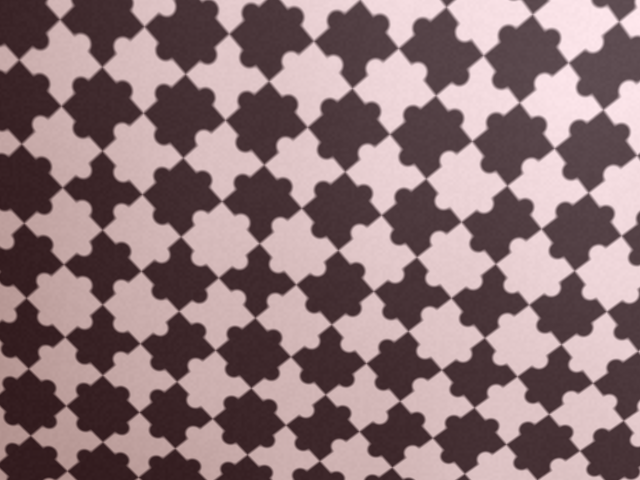
Give the GLSL for this pattern, as a WebGL 1 fragment shader.

```glsl
precision highp float;
// Tilted checkerboard of jigsaw tiles with random round knobs, in soft perspective.

uniform vec2 u_resolution;

// Lattice to canvas homography, in canvas heights measured from the top left
const vec3 STEP_RIGHT = vec3(0.17326, 0.01476, -0.0005);
const vec3 STEP_DOWN = vec3(0.00682, 0.18438, 0.0306);
const vec3 LATTICE_ORIGIN = vec3(0.03993, 0.125, 1.0);

// Knobs, in tile edge lengths
const float KNOB_RADIUS = 0.16;
const float KNOB_FILLET = 0.05;
const float EDGE_BLUR = 0.027;

// Chance that a knob bulges out of the dark tile, for each of its sides;
// the upper sides also drift from row to row
const float OUT_UPPER_LEFT = 0.58;
const float OUT_UPPER_RIGHT = 0.58;
const float OUT_LOWER_LEFT = 0.92;
const float OUT_LOWER_RIGHT = 0.3;
const float ROW_DRIFT = 0.45;
const float ROW_PERIOD = 5.0;

const vec3 LIGHT_DIM = vec3(0.70, 0.575, 0.56);
const vec3 LIGHT_BRIGHT = vec3(0.99, 0.90, 0.92);
const vec3 DARK_DIM = vec3(0.20, 0.11, 0.12);
const vec3 DARK_BRIGHT = vec3(0.37, 0.30, 0.32);
const float DARK_HAZE_POWER = 1.6;
const float GRAIN_SCALE = 170.0;
const float GRAIN_AMOUNT = 0.022;

float hash(vec2 p) {
  return fract(sin(dot(p, vec2(127.1, 311.7))) * 43758.5453);
}

float noise(vec2 p) {
  vec2 cell = floor(p);
  vec2 f = fract(p);
  f = f * f * (3.0 - 2.0 * f);
  float low = mix(hash(cell), hash(cell + vec2(1.0, 0.0)), f.x);
  float high = mix(hash(cell + vec2(0.0, 1.0)), hash(cell + 1.0), f.x);
  return mix(low, high, f.y);
}

// Undo the perspective: canvas position to lattice position
vec2 toLattice(vec2 p) {
  vec3 q = vec3(p, 1.0);
  float w = dot(cross(STEP_RIGHT, STEP_DOWN), q);
  return vec2(dot(cross(STEP_DOWN, LATTICE_ORIGIN), q),
              dot(cross(LATTICE_ORIGIN, STEP_RIGHT), q)) / w;
}

// Maximum with a rounded inner corner
float softMax(float a, float b) {
  float h = max(KNOB_FILLET - abs(a - b), 0.0) / KNOB_FILLET;
  return max(a, b) + 0.25 * h * h * KNOB_FILLET;
}

// Add or carve one knob; q is measured from the middle of the edge
float addKnob(float dist, vec2 q, float outChance, vec2 id) {
  float bulge = hash(id) < outChance ? 1.0 : -1.0;
  return bulge * softMax(bulge * dist, KNOB_RADIUS - length(q));
}

// Shift of the upper knobs' chance for the dark tile with this cell index
float rowDrift(float i, float j) {
  return ROW_DRIFT * cos(6.28319 * 0.5 * (i + j) / ROW_PERIOD);
}

// Signed distance to the tile outlines, positive in the dark tiles
float tileDistance(vec2 g) {
  vec2 cell = floor(g);
  vec2 line = floor(g + 0.5);
  vec2 across = g - line;
  vec2 along = g - cell - 0.5;

  float odd = mod(cell.x + cell.y, 2.0);
  float dist = min(abs(across.x), abs(across.y)) * (1.0 - 2.0 * odd);

  // Parity tells which side of each edge holds the dark tile
  float oddX = mod(line.x + cell.y, 2.0);
  float oddY = mod(cell.x + line.y, 2.0);
  float chanceX = mix(OUT_UPPER_LEFT + rowDrift(line.x, cell.y), OUT_LOWER_RIGHT, oddX);
  float chanceY = mix(OUT_UPPER_RIGHT + rowDrift(cell.x, line.y), OUT_LOWER_LEFT, oddY);

  dist = addKnob(dist, vec2(across.x, along.y), chanceX, vec2(line.x, cell.y) + 3.7);
  return addKnob(dist, vec2(along.x, across.y), chanceY, vec2(cell.x, line.y) + 41.3);
}

void main() {
  vec2 uv = gl_FragCoord.xy / u_resolution;
  vec2 p = vec2(gl_FragCoord.x, u_resolution.y - gl_FragCoord.y) / u_resolution.y;

  // Tiles stand on their corners, so turn the lattice axes to the diagonals
  vec2 lattice = toLattice(p);
  vec2 g = vec2(lattice.x + lattice.y, lattice.y - lattice.x);
  float blur = EDGE_BLUR + 6.0 / u_resolution.y;
  float dark = smoothstep(-blur, blur, tileDistance(g));

  // Uneven light: brighter to the upper right, dimmer at the left edge
  vec2 c = uv - 0.5;
  float lit = 0.58 + 0.68 * c.x + 0.42 * c.y - 0.3 * c.x * c.x;
  lit = clamp(lit + 0.1 * (noise(p * 5.0) - 0.5), 0.0, 1.0);

  // Dark tiles turn hazy where the light is strong
  vec3 darkColor = mix(DARK_DIM, DARK_BRIGHT, pow(lit, DARK_HAZE_POWER));
  vec3 color = mix(mix(LIGHT_DIM, LIGHT_BRIGHT, lit), darkColor, dark);
  color += GRAIN_AMOUNT * (noise(p * GRAIN_SCALE) - 0.5);
  gl_FragColor = vec4(color, 1.0);
}
```
